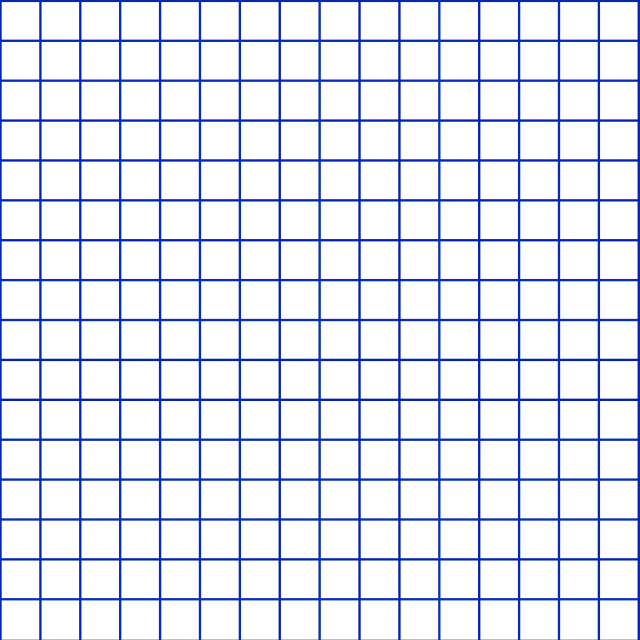
Reproduce this pattern procedurally as a WebGL 2 fragment shader.

```glsl
#version 300 es
precision highp float;
// Square grid paper: thin blue lines on white, 16 cells across and down.

#define PITCH 0.06233
#define LINE_WIDTH 0.00366
#define FIRST_LINE vec2(0.0008, 0.0014)
#define LAST_LINE vec2(16.0, 15.0)
#define PAPER vec3(1.0)
#define INK_DEEP vec3(0.0, 0.12, 0.68)
#define INK_LIGHT vec3(0.03, 0.20, 0.71)
#define EDGE_GREY vec3(0.72)
#define EDGE_WIDTH 0.0014

uniform vec2 u_resolution;
out vec4 fragColor;

float hash(float n) {
    return fract(sin(n * 12.9898) * 43758.5453);
}

// Share of the pixel covered by a stroke, given the distance to its centre.
float strokeCoverage(float dist, float width, float pixel) {
    return clamp((0.5 * width - dist) / pixel + 0.5, 0.0, 1.0);
}

// Each line takes a slightly different blue.
vec3 inkColor(float lineIndex, float seed) {
    return mix(INK_DEEP, INK_LIGHT, hash(lineIndex + seed));
}

void main() {
    vec2 pixel = 1.0 / u_resolution;
    vec2 uv = gl_FragCoord.xy * pixel;

    // Lines are counted from the upper left corner.
    vec2 fromCorner = vec2(uv.x, 1.0 - uv.y) - FIRST_LINE;
    vec2 index = clamp(floor(fromCorner / PITCH + 0.5), vec2(0.0), LAST_LINE);
    vec2 dist = abs(fromCorner - index * PITCH);

    // Faint grey rule along the bottom edge.
    float edge = strokeCoverage(uv.y, 2.0 * EDGE_WIDTH, pixel.y);
    vec3 color = mix(PAPER, EDGE_GREY, edge);

    // Horizontal lines, then vertical lines over them.
    float rows = strokeCoverage(dist.y, LINE_WIDTH, pixel.y);
    float columns = strokeCoverage(dist.x, LINE_WIDTH, pixel.x);
    color = mix(color, inkColor(index.y, 3.0), rows);
    color = mix(color, inkColor(index.x, 41.0), columns);

    fragColor = vec4(color, 1.0);
}
```
